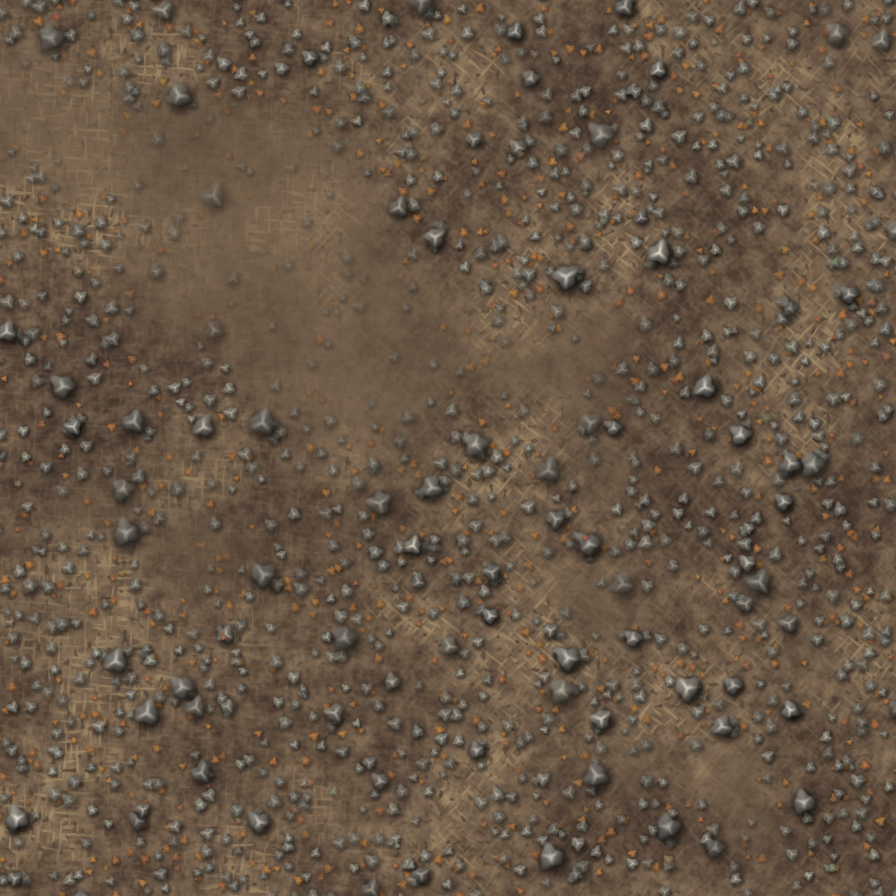
A Shadertoy shader for this texture:

```glsl
const vec3 DARK_SOIL = vec3(0.275, 0.215, 0.178);
const vec3 PALE_SOIL = vec3(0.535, 0.448, 0.352);
const vec3 DUST = vec3(0.455, 0.378, 0.298);
const vec3 STRAW = vec3(0.69, 0.59, 0.43);
const vec3 CRUMB = vec3(0.25, 0.20, 0.16);

struct Grains {
    float cells;    // grid cells across the canvas
    float density;  // chance that a cell is filled
    float radius;
    float relief;   // strength of shading and shadow
    vec3 tintA;
    vec3 tintB;
};

vec2 hash2(vec2 p) {
    vec3 q = fract(p.xyx * vec3(0.1031, 0.1030, 0.0973));
    q += dot(q, q.yzx + 33.33);
    return fract((q.xx + q.yz) * q.zy);
}

vec2 gradientAt(vec2 cell) {
    float angle = 6.2832 * hash2(cell).x;
    return vec2(cos(angle), sin(angle));
}

float gradientNoise(vec2 p) {
    vec2 i = floor(p), f = fract(p);
    vec2 w = f * f * f * (f * (f * 6.0 - 15.0) + 10.0);
    vec2 e = vec2(0.0, 1.0);
    float low = mix(dot(gradientAt(i), f), dot(gradientAt(i + e.yx), f - e.yx), w.x);
    float high = mix(dot(gradientAt(i + e), f - e), dot(gradientAt(i + 1.0), f - 1.0), w.x);
    return mix(low, high, w.y);
}

float fbm(vec2 p, int octaves) {
    float sum = 0.0, gain = 1.0;
    for (int i = 0; i < octaves; i++) {
        sum += gain * gradientNoise(p);
        p = mat2(1.6, 1.2, -1.2, 1.6) * p + 17.3;
        gain *= 0.55;
    }
    return sum;
}

vec2 rotate(vec2 p, float angle) {
    float c = cos(angle), s = sin(angle);
    return vec2(c * p.x - s * p.y, s * p.x + c * p.y);
}

// Thin streaks along one direction
float strands(vec2 uv, float angle) {
    vec2 p = rotate(uv, angle) + 3.0 * angle;
    return smoothstep(0.06, 0.46, gradientNoise(p * vec2(42.0, 215.0)));
}

float crosshatch(vec2 uv, float angle) {
    return max(strands(uv, angle), strands(uv, angle + 1.5708));
}

// Smooth dusty ground that buries the stones
float dustCover(vec2 uv) {
    vec2 p = rotate(uv - vec2(0.26, 0.74), 0.75) / vec2(0.34, 0.17);
    float drift = 0.9 * exp(-dot(p, p)) + 0.85 * fbm(uv * 3.7 + 5.0, 3);
    return smoothstep(0.12, 0.75, drift);
}

// Scattered angular grains with soft shadows and ridged faces
vec3 scatter(vec3 color, vec2 uv, Grains g, float seed) {
    vec2 home = floor(uv * g.cells);
    for (int y = -1; y <= 1; y++)
    for (int x = -1; x <= 1; x++) {
        vec2 cell = home + vec2(x, y);
        vec2 key = cell + seed;
        vec2 center = (cell + hash2(key)) / g.cells;
        vec2 pick = hash2(key + 71.7), look = hash2(key + 139.1);
        float dust = dustCover(center);
        float clump = 1.0 + 0.9 * gradientNoise(center * 11.0 + 2.0);
        if (pick.x > g.density * clump * (1.0 - 0.75 * dust)) continue;

        float radius = g.radius * mix(0.65, 1.15, pick.y);
        vec2 q = (uv - center) / radius;
        float angle = atan(q.y, q.x), phase = 6.2832 * look.x;
        float outline = 1.0 + 0.17 * sin(3.0 * angle + phase) + 0.09 * sin(5.0 * angle - 2.0 * phase);
        float d = length(q) * outline;
        float opacity = mix(0.6, 1.0, look.y) * (1.0 - 0.6 * dust);

        float shadow = 1.0 - smoothstep(0.5, 1.75, length(q + vec2(-0.2, 0.3)));
        color *= 1.0 - 0.75 * g.relief * opacity * shadow;

        float ridge = (1.0 - smoothstep(0.0, 0.4, d * abs(sin(1.5 * angle + phase)))) * max(1.0 - d, 0.0);
        float light = 0.95 + g.relief * (0.4 * dot(q, vec2(-0.5, 0.75)) + 0.75 * ridge - 0.45 * d * d);
        vec3 tint = mix(g.tintA, g.tintB, fract(look.x * 7.0 + look.y));
        float body = 1.0 - smoothstep(0.75, 1.12, d);
        color = mix(color, tint * light, body * opacity);
    }
    return color;
}

vec3 soil(vec2 uv) {
    float dust = dustCover(uv);
    float patches = fbm(uv * 6.0 + 11.0, 3);
    float grain = 0.55 * fbm(uv * 48.0, 3) + 0.22 * gradientNoise(uv * 190.0);
    float tone = 0.49 + 0.55 * patches + grain * mix(0.85, 0.5, dust);
    vec3 color = mix(DARK_SOIL, PALE_SOIL, clamp(tone, 0.0, 1.0));
    color = mix(color, DUST, 0.5 * dust);

    // Straw lies square on the left and diagonal on the right
    float turn = smoothstep(0.3, 0.55, uv.x + 0.3 * gradientNoise(uv * 4.0));
    float weave = mix(crosshatch(uv, 0.06), crosshatch(uv, 0.72), turn);
    float bed = smoothstep(0.0, 0.6, patches + 0.35 * gradientNoise(uv * 17.0));
    color = mix(color, STRAW, weave * mix(0.13, 0.62, bed) * (1.0 - 0.5 * dust));

    // Dark crumbs between the stalks
    float crumbs = smoothstep(0.2, 0.48, gradientNoise(uv * 125.0 + 31.0));
    return mix(color, CRUMB, crumbs * mix(0.3, 0.6, bed) * (1.0 - 0.6 * dust));
}

void mainImage(out vec4 fragColor, in vec2 fragCoord) {
    vec2 uv = fragCoord / iResolution.xy;
    Grains chips = Grains(52.0, 0.28, 0.0046, 0.35, vec3(0.66, 0.47, 0.26), vec3(0.60, 0.39, 0.25));
    Grains pebbles = Grains(48.0, 0.48, 0.0068, 0.6, vec3(0.55, 0.53, 0.48), vec3(0.45, 0.44, 0.41));
    Grains stones = Grains(19.0, 0.32, 0.0125, 0.95, vec3(0.56, 0.54, 0.50), vec3(0.46, 0.45, 0.43));
    Grains rareChips = Grains(24.0, 0.08, 0.005, 0.35, vec3(0.66, 0.33, 0.24), vec3(0.45, 0.50, 0.40));

    vec3 color = soil(uv);
    color = scatter(color, uv, chips, 13.0);
    color = scatter(color, uv, pebbles, 57.0);
    color = scatter(color, uv, stones, 211.0);
    color = scatter(color, uv, rareChips, 307.0);
    fragColor = vec4(color, 1.0);
}
```
